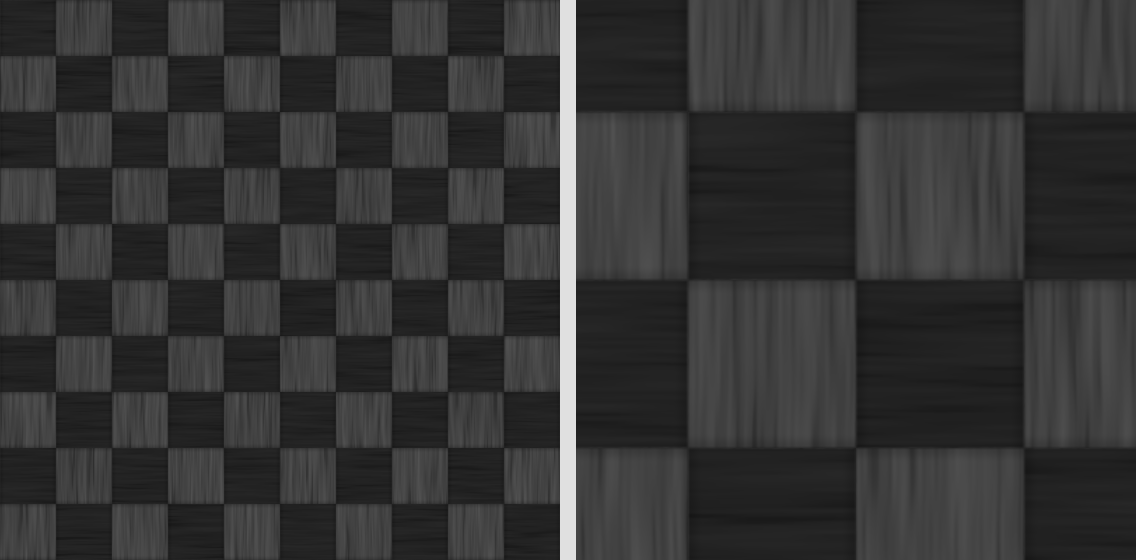
Left: the whole. Right: its middle third, enlarged.
Reproduce this texture procedurally as a three.js fragment shader.

```glsl
// Checkerboard weave of charcoal tiles: light ones brushed upright, dark ones brushed sideways.
varying vec2 vUv;

const float TILES = 10.0;
const float EDGE_BLUR = 0.012;
const vec3 LIGHT_FIBRE = vec3(0.263);
const vec3 DARK_FIBRE = vec3(0.134);

float hash(vec2 p) {
  vec3 q = fract(p.xyx * vec3(0.1031, 0.1030, 0.0973));
  q += dot(q, q.yzx + 33.33);
  return fract((q.x + q.y) * q.z);
}

// Smooth value noise, shifted by a seed
float valueNoise(vec2 p, float seed) {
  vec2 i = floor(p) + vec2(seed, seed * 0.37);
  vec2 f = fract(p);
  f = f * f * (3.0 - 2.0 * f);
  float low = mix(hash(i), hash(i + vec2(1.0, 0.0)), f.x);
  float high = mix(hash(i + vec2(0.0, 1.0)), hash(i + vec2(1.0, 1.0)), f.x);
  return mix(low, high, f.y);
}

// Brushed streaks in about -1..1; p.x runs across the grain, p.y along it
float streaks(vec2 p, float seed) {
  float bend = 0.003 * sin(p.y * 5.0 + seed) + 0.0015 * sin(p.y * 11.0 + seed * 2.3);
  float across = p.x + bend;
  float broad = valueNoise(vec2(across * 9.0, p.y * 0.8), seed);
  float strand = valueNoise(vec2(across * 21.0, p.y * 1.3), seed + 41.0);
  float hair = valueNoise(vec2(across * 40.0, p.y * 2.2), seed + 83.0);
  return 2.0 * (broad * 0.25 + strand * 0.4 + hair * 0.35) - 1.0;
}

// Darkening where fibres dip under at their ends, fainter along their sides
float tuck(vec2 p) {
  vec2 rim = min(p, 1.0 - p);
  float ends = 1.0 - smoothstep(0.0, 0.09, rim.y);
  float sides = 1.0 - smoothstep(0.0, 0.035, rim.x);
  return 1.0 - 0.16 * ends - 0.08 * sides;
}

// One brushed tile; contrast scales the streaks, relative to the base colour
vec3 brushedTile(vec3 base, vec2 p, float seed, float contrast) {
  float grain = streaks(p, seed);
  float groove = smoothstep(0.25, 0.65, -grain);
  return base * (1.0 + contrast * grain - 0.08 * groove) * tuck(p);
}

// Soft checker: 1 on tiles whose column and row sum to an even number
float checker(vec2 p, float blur) {
  vec2 local = fract(p);
  vec2 cover = clamp(min(local, 1.0 - local) / blur, 0.0, 1.0);
  vec2 side = cover * (1.0 - 2.0 * mod(floor(p), 2.0));
  return 0.5 + 0.5 * side.x * side.y;
}

void main() {
  vec2 grid = vUv * TILES;
  vec2 cell = mod(floor(grid), TILES);
  vec2 local = fract(grid);
  float seed = floor(hash(cell + 7.0) * 600.0);

  vec3 upright = brushedTile(LIGHT_FIBRE, local, seed, 0.27);
  vec3 sideways = brushedTile(DARK_FIBRE, local.yx, seed + 151.0, 0.22);
  vec3 colour = mix(sideways, upright, checker(grid, EDGE_BLUR));

  // Slight tone shift from tile to tile
  colour *= 0.985 + 0.03 * hash(cell + 19.0);
  gl_FragColor = vec4(colour, 1.0);
}
```
